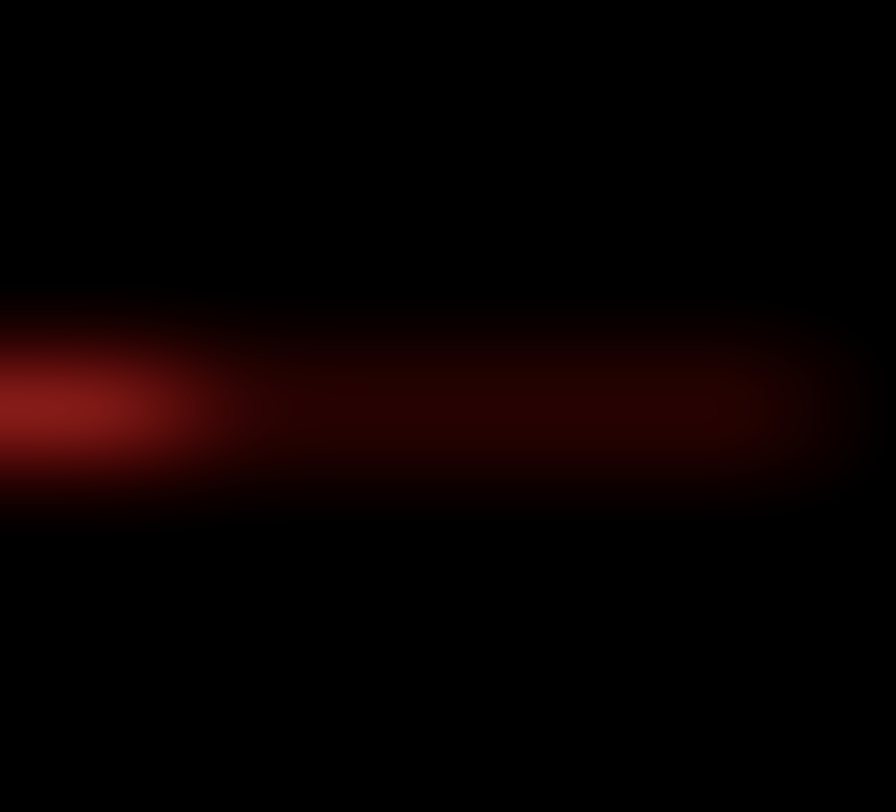
Give the GLSL for this background, as a Shadertoy shader.

```glsl
// A red beam of light entering from the left edge on black.
// A short bright core and a long dim tail are summed as soft falloffs,
// then the intensity is mapped to a red that warms as it brightens.

// Bell-shaped falloff: 1 at the centre, sharper shoulders for higher power.
float softFalloff(float dist, float radius, float power) {
    return exp(-pow(abs(dist) / radius, power));
}

void mainImage(out vec4 fragColor, in vec2 fragCoord) {
    vec2 uv = fragCoord / iResolution.xy;
    float offAxis = uv.y - 0.496;

    // Bright core, flat near the edge and rounded at its tip
    float core = 0.37 * softFalloff(uv.x, 0.22, 3.5) * softFalloff(offAxis, 0.079, 2.0);

    // Dim tail, nearly even along its length until it dies at the right
    float tail = 0.15 * softFalloff(offAxis, 0.094, 2.3);
    tail *= 1.0 - smoothstep(0.78, 1.04, uv.x);

    // Green and blue grow with the square of the red
    float red = core + tail;
    vec3 beamColor = vec3(red, red * red * vec2(0.40, 0.35));

    // Drop the faintest light to pure black
    beamColor *= smoothstep(0.0, 0.03, red);
    fragColor = vec4(beamColor, 1.0);
}
```
